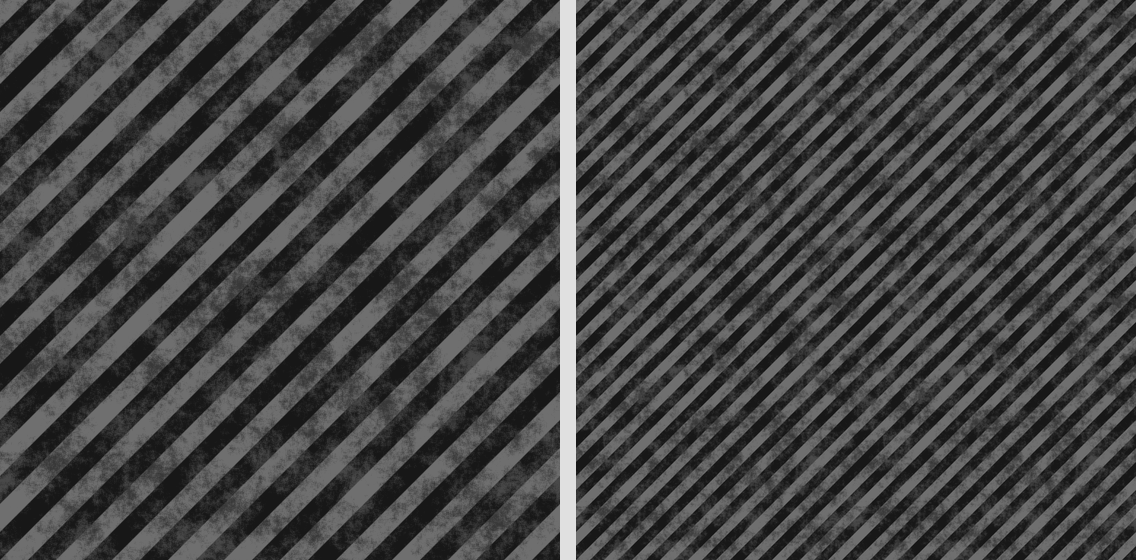
Left: one tile. Right: repeated 2 by 2.
A WebGL 2 fragment shader for this pattern:

```glsl
#version 300 es
precision highp float;
// Worn diagonal stripes in two greys, with speckled grunge, tiling seamlessly.

uniform vec2 u_resolution;
out vec4 fragColor;

const float STRIPES = 10.0;       // repeats across and down
const float BASE_CELLS = 6.0;     // noise cells across in the coarsest octave
const int OCTAVES = 7;
const float GAIN = 0.85;          // slow falloff keeps the grain crisp
const float NOISE_SPREAD = 0.39;  // typical deviation of the summed octaves

const vec3 LIGHT_CLEAN = vec3(0.435);
const vec3 LIGHT_WORN = vec3(0.22);
const vec3 DARK_CLEAN = vec3(0.09);
const vec3 DARK_WORN = vec3(0.285);

// Integer hash giving a value from 0 to 1
float hash(vec2 cell, float seed) {
    uvec3 q = uvec3(ivec3(vec3(cell, seed))) * uvec3(1597u, 51749u, 3571u);
    uint h = (q.x ^ q.y ^ q.z) * 668265u;
    h = (h ^ (h >> 15u)) * 739391u;
    h = (h ^ (h >> 13u)) * 974711u;
    h ^= h >> 16u;
    return float(h & 65535u) / 65536.0;
}

// Contribution of one lattice corner, wrapped to the period
float corner(vec2 cell, vec2 offset, float period, float seed) {
    float angle = 6.28319 * hash(mod(cell, period), seed);
    return dot(vec2(cos(angle), sin(angle)), offset);
}

// Gradient noise that repeats every period cells
float gradientNoise(vec2 p, float period, float seed) {
    vec2 i = floor(p);
    vec2 f = p - i;
    vec2 w = f * f * f * (f * (f * 6.0 - 15.0) + 10.0);
    vec2 e = vec2(1.0, 0.0);
    float low = mix(corner(i, f, period, seed),
                    corner(i + e.xy, f - e.xy, period, seed), w.x);
    float high = mix(corner(i + e.yx, f - e.yx, period, seed),
                     corner(i + e.xx, f - e.xx, period, seed), w.x);
    return mix(low, high, w.y);
}

// Sum of octaves, scaled to a deviation of about one
float grunge(vec2 uv, float seed) {
    float sum = 0.0;
    float amplitude = 1.0;
    float period = BASE_CELLS;
    for (int i = 0; i < OCTAVES; i++) {
        float octave = float(i);
        vec2 shift = vec2(0.37, 0.71) * (octave + 1.0);
        sum += amplitude * gradientNoise(uv * period + shift, period, seed + octave);
        amplitude *= GAIN;
        period *= 2.0;
    }
    return sum / NOISE_SPREAD;
}

// Antialiased coverage of the light stripes, half of each repeat
float stripeMask(vec2 uv, float repeats, float pixel) {
    float phase = fract(repeats * (uv.x - uv.y) + 0.25);
    float edgeDistance = 0.25 - abs(phase - 0.5);
    float blur = 0.6 * repeats * pixel;
    return smoothstep(-blur, blur, edgeDistance);
}

// Clean colour broken up by patches of wear
vec3 wornColor(vec3 clean, vec3 worn, float wear) {
    return mix(clean, worn, smoothstep(-1.0, 2.9, wear));
}

void main() {
    vec2 uv = gl_FragCoord.xy / u_resolution;
    float pixel = length(1.0 / u_resolution);

    vec3 light = wornColor(LIGHT_CLEAN, LIGHT_WORN, grunge(uv, 11.0));
    vec3 dark = wornColor(DARK_CLEAN, DARK_WORN, grunge(uv, 47.0));

    vec3 color = mix(dark, light, stripeMask(uv, STRIPES, pixel));
    fragColor = vec4(color, 1.0);
}
```
